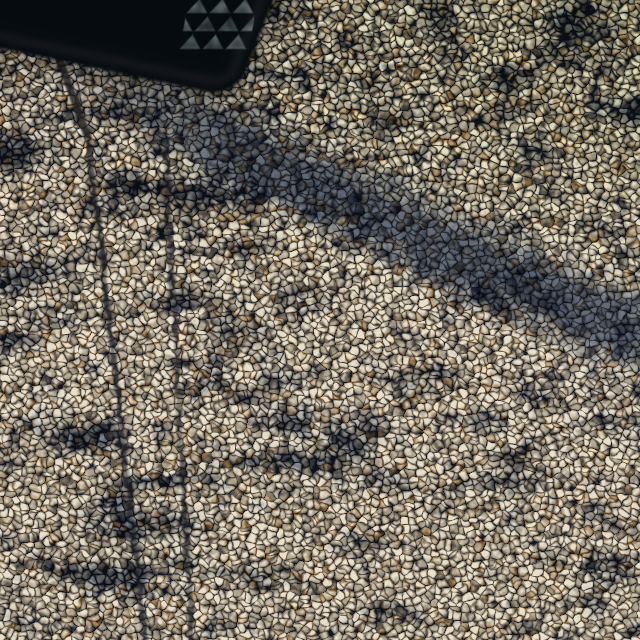
Reproduce this texture procedurally as a WebGL 2 fragment shader.

```glsl
#version 300 es
precision highp float;
// Sunlit gravel crossed by a broad blue shadow, two thin cords and a dark
// moulded panel. Pebbles are soft domes in jittered Voronoi cells; gradient
// noise makes the hollows and frays the shadows; the panel is a rounded corner.
uniform vec2 u_resolution;
out vec4 fragColor;

vec2 hash2(vec2 p) {
    vec3 q = fract(p.xyx * vec3(0.1031, 0.1030, 0.0973));
    q += dot(q, q.yzx + 33.33);
    return fract((q.xx + q.yz) * q.zy);
}

float corner(vec2 cell, vec2 f, vec2 o) {
    float a = 6.2832 * hash2(cell + o + 70.0).x;
    return dot(vec2(cos(a), sin(a)), f - o);
}

float gradientNoise(vec2 p) {
    vec2 i = floor(p), f = fract(p);
    vec2 w = f * f * f * (f * (f * 6.0 - 15.0) + 10.0);
    return mix(mix(corner(i, f, vec2(0, 0)), corner(i, f, vec2(1, 0)), w.x),
               mix(corner(i, f, vec2(0, 1)), corner(i, f, vec2(1, 1)), w.x), w.y);
}

float fbm(vec2 p) {
    float sum = 0.0, amp = 0.65;
    for (int i = 0; i < 4; i++) {
        sum += amp * gradientNoise(p);
        p = mat2(1.6, 1.2, -1.2, 1.6) * p + 9.3;
        amp *= 0.6;
    }
    return sum;
}

// xy: offset from the pebble centre, z: distance to the gap, w: random id
vec4 pebbles(vec2 p) {
    vec2 base = floor(p), offset = vec2(0);
    float first = 9.0, second = 9.0, id = 0.0;
    for (int k = 0; k < 9; k++) {
        vec2 cell = base + vec2(k % 3, k / 3) - 1.0;
        vec2 d = p - cell - hash2(cell);
        float len = length(d);
        if (len < first) {
            second = first; first = len; offset = d;
            id = hash2(cell + 31.7).y;
        } else second = min(second, len);
    }
    return vec4(offset, second - first, id);
}

float hollow(vec2 p, vec2 centre, vec2 radius) {
    vec2 d = (p - centre) / radius;
    return exp(-dot(d, d));
}

// Colour ramp from shaded gaps through brown to pale stone
vec3 stoneColour(float t) {
    vec3 c = mix(vec3(0.07, 0.09, 0.13), vec3(0.27, 0.265, 0.26), smoothstep(0.0, 0.25, t));
    c = mix(c, vec3(0.45, 0.40, 0.33), smoothstep(0.2, 0.45, t));
    c = mix(c, vec3(0.67, 0.63, 0.55), smoothstep(0.4, 0.68, t));
    return mix(c, vec3(0.91, 0.88, 0.80), smoothstep(0.65, 1.0, t));
}

void main() {
    vec2 uv = gl_FragCoord.xy / u_resolution;
    float px = 1.0 / min(u_resolution.x, u_resolution.y);
    float rough = fbm(uv * 22.0);

    // Pebbles: domes lit from the upper left, warped out of their cells
    vec2 warp = vec2(gradientNoise(uv * 75.0), gradientNoise(uv * 75.0 + 19.0));
    vec2 grain = uv + 0.006 * warp;
    vec4 stone = pebbles(vec2(grain.x + 0.2 * grain.y, grain.y - 0.1 * grain.x) * vec2(84.0, 94.0));
    float body = smoothstep(-0.12, 0.5, stone.z);
    float dome = 1.0 - smoothstep(0.15, 0.85, length(stone.xy));
    float tone = body * (0.36 + 0.42 * stone.w) + 0.22 * dome + 0.05;
    tone += 0.35 * dot(stone.xy, vec2(-0.5, 0.7));
    tone += 0.28 * gradientNoise(uv * 125.0 + 5.0) + 0.20 * gradientNoise(uv * 62.0);

    // Hollows: scattered streaks plus the deepest dips
    float dips = 0.75 * smoothstep(0.04, 0.45, fbm(uv * vec2(8.0, 14.0) + 4.0));
    dips += 0.6 * smoothstep(0.1, 0.5, rough) * (0.5 + 0.5 * uv.y);
    dips += hollow(uv, vec2(0.13, 0.32), vec2(0.07, 0.022));
    dips += hollow(uv, vec2(0.56, 0.33), vec2(0.04, 0.025));
    dips += hollow(uv, vec2(0.47, 0.28), vec2(0.08, 0.018));
    dips += hollow(uv, vec2(0.22, 0.18), vec2(0.08, 0.022));
    dips += hollow(uv, vec2(0.17, 0.10), vec2(0.06, 0.018));
    dips += hollow(uv, vec2(0.03, 0.57), vec2(0.07, 0.025));
    dips += hollow(uv, vec2(0.02, 0.77), vec2(0.05, 0.025));
    dips += hollow(uv, vec2(0.31, 0.69), vec2(0.10, 0.030));
    dips += hollow(uv, vec2(0.37, 0.48), vec2(0.04, 0.025));
    dips += hollow(uv, vec2(0.90, 0.95), vec2(0.05, 0.040));
    dips += hollow(uv, vec2(0.99, 0.82), vec2(0.04, 0.025));
    dips = clamp(dips * (0.85 + 1.3 * rough), 0.0, 1.0);
    float upper = smoothstep(0.45, 1.0, uv.y);
    tone += 0.07 - 0.13 * upper - 0.30 * dips;
    vec3 colour = stoneColour(clamp(tone, 0.0, 1.0));
    float rust = smoothstep(0.7, 0.9, fract(stone.w * 17.3)) * smoothstep(0.8, 0.4, tone);
    colour *= mix(vec3(1), vec3(1.15, 0.93, 0.62), 0.85 * rust);
    colour *= mix(vec3(1), vec3(0.95, 0.98, 0.90), upper * uv.x);
    colour *= mix(vec3(1), vec3(0.52, 0.58, 0.70), dips);

    // Broad diagonal shadow, fading at its upper left
    float along = uv.y - (0.94 - 0.47 * uv.x) + 0.055 * rough;
    float band = 1.0 - smoothstep(0.02, 0.095, abs(along));
    band *= smoothstep(0.02, 0.40, uv.x);
    vec3 shaded = colour * vec3(0.38, 0.43, 0.52) + vec3(0.01, 0.02, 0.045);
    colour = mix(colour, shaded, 0.95 * band);

    // Thin frayed shadows of two cords and the short cord below the panel
    float wobble = 0.005 * gradientNoise(uv * 28.0) + 0.004 * warp.x;
    vec2 cords = abs(uv.x + wobble - vec2(0.228 - 0.115 * uv.y, 0.299 - 0.053 * uv.y));
    vec2 lines = 1.0 - smoothstep(vec2(0.001), vec2(0.0075), cords);
    float cordShade = max(lines.x, 0.85 * lines.y) * (1.0 - smoothstep(0.76, 0.82, uv.y));
    colour = mix(colour, vec3(0.10, 0.11, 0.14), cordShade * (0.85 - 0.35 * body * stone.w));
    float stub = abs(uv.x - 0.137 + 0.36 * (uv.y - 0.785));
    stub = (1.0 - smoothstep(0.003, 0.009, stub)) * smoothstep(0.77, 0.79, uv.y);
    colour = mix(colour, vec3(0.12, 0.12, 0.12), 0.8 * stub);

    // Dark panel with a rounded lower right corner and a faint bevel
    vec2 sides = vec2(0.98 * (0.925 - 0.21 * uv.x - uv.y), 0.93 * (uv.x - 0.037 - 0.39 * uv.y)) + 0.045;
    float edge = length(max(sides, 0.0)) + min(max(sides.x, sides.y), 0.0) - 0.045;
    colour *= 1.0 - 0.4 * exp(-max(edge, 0.0) * 55.0);
    vec3 panel = mix(vec3(0.025, 0.045, 0.06), vec3(0.07, 0.08, 0.095), exp(-pow((edge + 0.018) / 0.01, 2.0)));

    // Reflective lattice of triangles, every other row shifted by half
    vec2 q = (uv - vec2(0.278, 0.92)) / vec2(0.036, 0.028);
    q.x -= 0.15 * q.y;
    vec2 t = fract(q + vec2(0.5 * floor(q.y), 0.0));
    float facet = smoothstep(-0.1, 0.15, 0.95 - t.y - 1.8 * abs(t.x - 0.5)) * smoothstep(0.05, 0.2, t.y);
    float area = smoothstep(0.0, 0.1, q.x) * smoothstep(3.1, 3.0, q.x) * smoothstep(0.0, 0.1, q.y);
    panel += vec3(0.32, 0.35, 0.34) * facet * area * (0.7 + 0.6 * gradientNoise(uv * 60.0));
    colour = mix(panel, colour, smoothstep(-0.003 - px, 0.003 + px, edge));

    fragColor = vec4(colour, 1.0);
}
```
